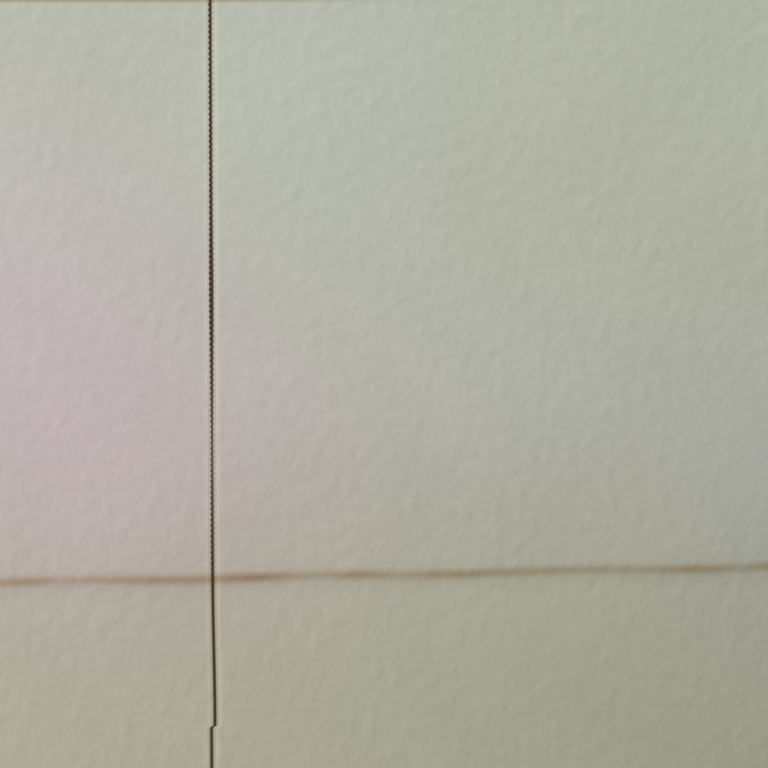
This texture is drawn by a Shadertoy shader. Its source:

```glsl
// Pale matte wall with a thin dark vertical seam and a soft brown horizontal crease.
// Corner gradients and broad tints colour the wall; slopes of cellular noise
// give the plaster its grain, and distances to two bent lines give the joints.

vec2 hash2(vec2 p) {
    vec3 q = fract(vec3(p.xyx) * vec3(0.1031, 0.1030, 0.0973));
    q += dot(q, q.yzx + 33.33);
    return fract((q.xx + q.yz) * q.zy);
}

// Smooth bump field made of scattered round cells
float cellular(vec2 p) {
    vec2 cell = floor(p), local = fract(p);
    float sum = 0.0;
    for (int j = -1; j <= 1; j++)
    for (int i = -1; i <= 1; i++) {
        vec2 o = vec2(i, j), rnd = hash2(cell + o);
        vec2 d = o + rnd - local;
        float fall = max(0.0, 1.0 - dot(d, d));
        sum += fall * fall * (rnd.x + rnd.y - 0.5);
    }
    return sum;
}

// Lit slope of the bump field
float relief(vec2 p) {
    return cellular(p + vec2(0.22, -0.15)) - cellular(p - vec2(0.22, -0.15));
}

float glow(vec2 p, vec2 centre, vec2 size) {
    vec2 d = (p - centre) / size;
    return exp(-dot(d, d));
}

float band(float d, float width) {
    return exp(-d * d / (width * width));
}

vec3 wallColour(vec2 p) {
    vec3 low = mix(vec3(0.68, 0.665, 0.59), vec3(0.62, 0.62, 0.55), p.x);
    vec3 high = mix(vec3(0.725, 0.735, 0.68), vec3(0.69, 0.705, 0.64), p.x);
    vec3 c = mix(low, high, smoothstep(-0.1, 1.0, p.y));
    c += vec3(0.050, 0.006, 0.070) * glow(p, vec2(0.02, 0.52), vec2(0.26, 0.30));
    c += vec3(0.025, 0.0, 0.025) * glow(p, vec2(0.27, 0.40), vec2(0.24, 0.20));
    c += vec3(0.010, 0.018, 0.030) * glow(p, vec2(0.40, 0.86), vec2(0.17, 0.25));
    c += vec3(0.012, 0.012, 0.035) * glow(p, vec2(0.64, 0.48), vec2(0.30, 0.16));
    c += vec3(0.0, 0.0, 0.025) * glow(p, vec2(1.0, 0.38), vec2(0.12, 0.2));
    c -= vec3(0.02) * glow(p, vec2(1.02, 0.0), vec2(0.3, 0.3));
    // Broad, faint mottling
    vec2 w = p * 17.0 + 1.5 * sin(p.yx * 11.0);
    return c + 0.004 * sin(w.x) * sin(w.y + 0.6 * w.x);
}

void mainImage(out vec4 fragColor, in vec2 fragCoord) {
    vec2 p = fragCoord / iResolution.xy;
    float px = 1.0 / iResolution.y;
    vec3 col = wallColour(p);

    // Plaster grain, warped to avoid regular cells
    vec2 g = p + 0.004 * sin(p.yx * vec2(37.0, 43.0));
    col += 0.011 * relief(g * vec2(78.0, 62.0));
    col += 0.009 * relief(g * vec2(165.0, 140.0) + 19.0);

    // Soft brown crease, rising to the right
    float creaseY = 0.241 + 0.021 * p.x + 0.0012 * sin(p.x * 19.0);
    float crease = p.y - creaseY;
    float wear = 0.8 + 0.2 * sin(p.x * 31.0 + 2.0 * sin(p.x * 13.0));
    wear += 0.45 * glow(p, vec2(0.335, 0.247), vec2(0.035, 0.02));
    col -= vec3(0.075, 0.115, 0.155) * wear * band(crease, 0.0062);
    col -= vec3(0.018, 0.022, 0.022) * band(crease + 0.006, 0.014);

    // Brown edge along the top left
    float topFade = 1.0 - smoothstep(0.22, 0.60, p.x);
    col -= vec3(0.08, 0.13, 0.17) * topFade * band(p.y - 1.0, 0.003);

    // Dark seam: slight lean, fine teeth, and a step near the foot
    float seamX = 0.2735 + 0.0045 * (1.0 - p.y) + 0.0022 * smoothstep(0.25, 0.06, p.y);
    seamX -= 0.0045 * (1.0 - smoothstep(0.052, 0.056, p.y));
    float teeth = sin(p.y * 880.0) * smoothstep(0.15, 0.35, p.y);
    float seam = p.x - seamX + 0.0004 * teeth;
    float halfWidth = 0.0018 + 0.0008 * glow(p, vec2(0.277, 0.62), vec2(1.0, 0.07));
    halfWidth -= 0.0005 * glow(p, vec2(0.277, 0.42), vec2(1.0, 0.07));
    float ink = 1.0 - smoothstep(halfWidth - px, halfWidth + px, abs(seam));
    float depth = 0.84 + 0.10 * teeth - 0.14 * glow(p, vec2(0.277, 0.41), vec2(1.0, 0.09));
    col += vec3(0.045, 0.045, 0.035) * (band(seam - 0.007, 0.003) + 0.6 * band(seam + 0.007, 0.003));
    col -= vec3(0.07, 0.09, 0.11) * band(seam, 0.0042);
    col = mix(col, vec3(0.22, 0.17, 0.12), ink * depth);

    fragColor = vec4(clamp(col, 0.0, 1.0), 1.0);
}
```
